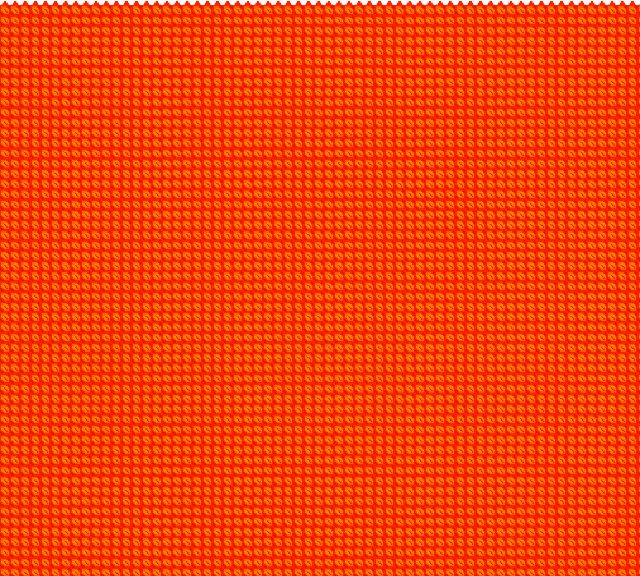
This pattern is drawn by a Shadertoy shader. Its source:

```glsl
// Woven-looking grid of small slanted amber swirls on red, under a white toothed strip.

const vec2  TEXELS       = vec2(506.0, 450.5); // mosaic steps across the canvas
const float CELL_TEXELS  = 8.0;                // mosaic steps in one repeat
const float STRIP_TEXELS = 4.0;                // height of the top strip
const float SOFTNESS     = 0.25;               // edge width in output samples
const float CLUMP_TILT   = -0.62;              // radians; sizes below are in cells
const vec2  CLUMP_SIZE   = vec2(0.48, 0.34);
const float ARC_RADIUS   = 0.30;
const float ARC_WIDTH    = 0.072;
const float LEAF_WIDTH   = 0.075;
const float CUT_WIDTH    = 0.060;
const float MARK_WIDTH   = 0.078;
const float TOOTH_WIDTH  = 0.32;
const float FRINGE_WIDTH = 0.10;

const vec3 RED      = vec3(0.98, 0.14, 0.00);
const vec3 DEEP_RED = vec3(0.90, 0.09, 0.00);
const vec3 ORANGE   = vec3(0.98, 0.38, 0.00);
const vec3 AMBER    = vec3(0.99, 0.52, 0.00);
const vec3 PINK     = vec3(0.97, 0.62, 0.61);
const vec3 WHITE    = vec3(1.00, 0.98, 0.98);

vec2 rotate(vec2 p, float angle) {
    float c = cos(angle), s = sin(angle);
    return vec2(c * p.x + s * p.y, c * p.y - s * p.x);
}

float segmentDistance(vec2 p, vec2 a, vec2 b) {
    vec2 ab = b - a;
    return length(p - a - ab * clamp(dot(p - a, ab) / dot(ab, ab), 0.0, 1.0));
}

// Arc centre line, symmetric about the direction given by axisAngle.
float arcDistance(vec2 p, float axisAngle, float halfSpan) {
    p = rotate(p, axisAngle);
    p.y = abs(p.y);
    vec2 tip = ARC_RADIUS * vec2(cos(halfSpan), sin(halfSpan));
    bool onArc = atan(p.y, p.x) < halfSpan;
    return onArc ? abs(length(p) - ARC_RADIUS) : length(p - tip);
}

// Tilted clump that carries the highlights.
float clumpDistance(vec2 p) {
    return (length(rotate(p, CLUMP_TILT) / CLUMP_SIZE) - 1.0) * CLUMP_SIZE.y;
}

// Crescent falling to the right over a parallel leaf.
float highlightDistance(vec2 p) {
    float crescent = arcDistance(p - vec2(-0.03, -0.10), 0.90, 0.95) - ARC_WIDTH;
    float leaf = segmentDistance(p, vec2(-0.30, 0.07), vec2(0.02, -0.22)) - LEAF_WIDTH;
    return min(crescent, leaf);
}

// Slanted cut between crescent and leaf.
float cutDistance(vec2 p) {
    return segmentDistance(p, vec2(-0.12, 0.06), vec2(0.19, -0.19)) - CUT_WIDTH;
}

// Slanted dark marks in the gaps between clumps.
float markDistance(vec2 p) {
    float upper = segmentDistance(p, vec2(0.27, 0.44), vec2(0.45, 0.19));
    float lower = segmentDistance(p, vec2(-0.44, -0.22), vec2(-0.20, -0.44));
    return min(upper, lower) - MARK_WIDTH;
}

vec3 swirlColor(vec2 p) {
    vec3 color = markDistance(p) < 0.0 ? DEEP_RED : RED;
    if (clumpDistance(p) < 0.0) color = ORANGE;
    if (cutDistance(p) < 0.0) color = RED;
    if (length(p - vec2(0.06, -0.06)) < 0.09) color = DEEP_RED;
    if (highlightDistance(p) < 0.0) color = AMBER;
    return color;
}

// Height t runs from 0 at the lower edge of the strip to 1 at the top.
vec3 stripColor(float x, float t) {
    float tooth = abs(x) - TOOTH_WIDTH * (1.0 - t);
    if (tooth < 0.0) return RED;
    return tooth < FRINGE_WIDTH * (1.0 - t) ? PINK : WHITE;
}

// Colour of one mosaic step, counted from the upper left corner.
vec3 mosaicColor(vec2 texel) {
    vec2 center = texel + 0.5;
    center.y -= STRIP_TEXELS;
    vec2 p = fract(center / CELL_TEXELS) - 0.5;
    if (center.y < 0.0) return stripColor(p.x, -center.y / STRIP_TEXELS);
    return swirlColor(vec2(p.x, -p.y));
}

void mainImage(out vec4 fragColor, in vec2 fragCoord) {
    vec2 uv = fragCoord / iResolution.xy;
    vec2 position = vec2(uv.x, 1.0 - uv.y) * TEXELS - 0.5;
    vec2 texel = floor(position);

    // Narrow blend across the borders of the mosaic steps.
    vec2 edge = SOFTNESS * TEXELS / iResolution.xy;
    vec2 blend = clamp((fract(position) - 0.5) / edge + 0.5, 0.0, 1.0);
    vec3 upper = mix(mosaicColor(texel), mosaicColor(texel + vec2(1, 0)), blend.x);
    vec3 lower = mix(mosaicColor(texel + vec2(0, 1)), mosaicColor(texel + vec2(1, 1)), blend.x);
    fragColor = vec4(mix(upper, lower, blend.y), 1.0);
}
```
